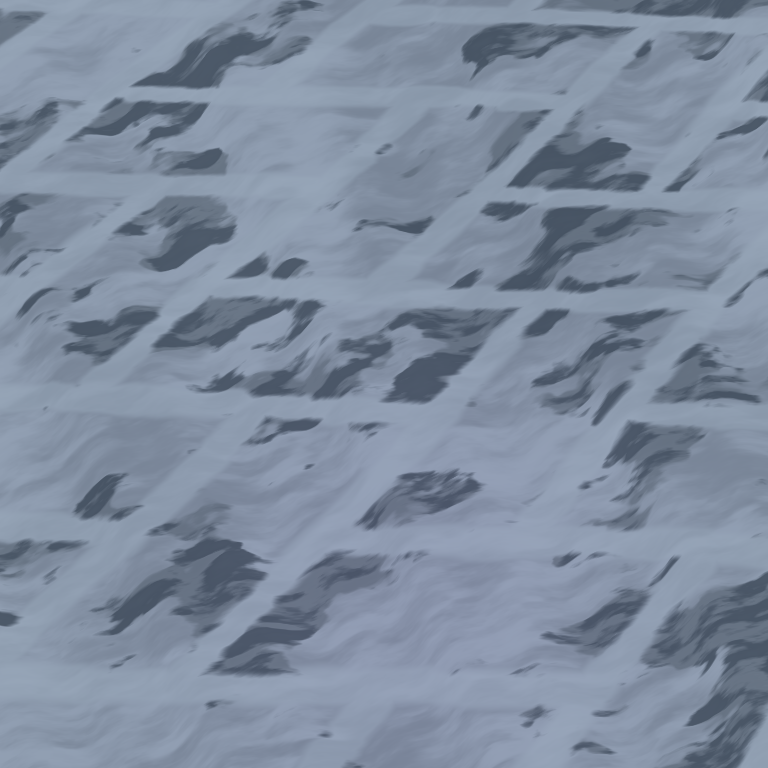
Give the GLSL for this texture, as a three.js fragment shader.

```glsl
varying vec2 vUv;

// Ground plane: grid origin, column step, row step, perspective
const vec2 GRID_ORIGIN = vec2(0.667, 0.0234);
const vec2 COLUMN_STEP = vec2(0.189, 0.0052);
const vec2 ROW_STEP = vec2(-0.146, 0.099);
const float PERSPECTIVE = 0.049;

const float JOINT_HALF = 0.075;
const float JOINT_SOFT = 0.06;
const float JOINT_WOBBLE = 0.09;
const float BARE_LEVEL = 0.535;
const float BARE_SOFT = 0.09;
const float BRICK_VARIATION = 0.09;
const vec2 PATCH_SCALE = vec2(6.5, 16.0);
const vec2 STREAK_SCALE = vec2(15.0, 58.0);
const vec2 STREAK_DIR = vec2(0.93, -0.37);

const vec3 JOINT_FROST = vec3(0.575, 0.635, 0.705);
const vec3 PALE_FROST = vec3(0.555, 0.61, 0.685);
const vec3 DULL_FROST = vec3(0.49, 0.54, 0.61);
const vec3 STONE = vec3(0.40, 0.45, 0.51);
const vec3 DEEP_STONE = vec3(0.26, 0.31, 0.37);

vec3 hash3(vec2 p) {
  vec3 h = vec3(dot(p, vec2(127.1, 311.7)), dot(p, vec2(269.5, 183.3)), dot(p, vec2(419.2, 371.9)));
  return fract(sin(h) * 43758.5);
}

// Cellular noise: random cell values blended by distance to their points
float cellNoise(vec2 p) {
  vec2 cell = floor(p), f = p - cell;
  float sum = 0.0, total = 0.0;
  for (int y = -1; y <= 1; y++) {
    for (int x = -1; x <= 1; x++) {
      vec2 o = vec2(float(x), float(y));
      vec3 h = hash3(cell + o);
      float w = 1.0 - smoothstep(0.0, 1.4, length(o + 0.15 + 0.7 * h.xy - f));
      w = w * w * w * w + 0.0001;
      sum += w * h.z;
      total += w;
    }
  }
  return sum / total;
}

float layeredNoise(vec2 p) {
  float sum = 0.0, amp = 0.53;
  for (int i = 0; i < 4; i++) {
    sum += amp * cellNoise(p);
    p = p * 2.03 + vec2(17.3, 9.1);
    amp *= 0.5;
  }
  return sum;
}

// Canvas position to column and row on the tilted ground
vec2 toGrid(vec2 q) {
  vec2 d = q - GRID_ORIGIN;
  vec2 row = ROW_STEP + PERSPECTIVE * q;
  float det = COLUMN_STEP.x * row.y - COLUMN_STEP.y * row.x;
  return vec2(d.x * row.y - row.x * d.y, COLUMN_STEP.x * d.y - COLUMN_STEP.y * d.x) / det;
}

// Herringbone of 2 by 1 bricks: x = distance to edge, yz = brick id
vec3 herringbone(vec2 g) {
  vec2 cell = floor(g), f = g - cell;
  float k = mod(cell.x + cell.y, 4.0);
  vec2 lo = f, hi = 1.0 - f;
  if (k < 0.5) { lo.x += 1.0; cell.x -= 1.0; }
  else if (k < 1.5) hi.y += 1.0;
  else if (k < 2.5) { lo.y += 1.0; cell.y -= 1.0; }
  else hi.x += 1.0;
  vec2 near = min(lo, hi);
  return vec3(min(near.x, near.y), cell);
}

float spot(vec2 q, vec2 center, float radius) {
  vec2 d = (q - center) / radius;
  return exp(-dot(d, d));
}

void main() {
  vec2 q = vec2(vUv.x, 1.0 - vUv.y);

  // Slanted, gently bent frame for patches and streaks
  vec2 s = vec2(dot(q, STREAK_DIR), dot(q, vec2(-STREAK_DIR.y, STREAK_DIR.x)));
  s += 0.012 * sin(s.yx * vec2(31.0, 19.0) + vec2(1.0, 2.6))
     + 0.005 * sin(s.yx * vec2(83.0, 57.0) + vec2(4.0, 0.7));
  float patches = layeredNoise(s * PATCH_SCALE + 3.7);
  float streaks = layeredNoise(s * STREAK_SCALE + 41.0);
  float drift = cellNoise(q * 4.5 + 8.0);

  // Bricks, laid slightly unevenly
  vec2 grid = toGrid(q);
  grid += 0.025 * sin(grid.yx * vec2(2.3, 1.9) + vec2(0.4, 1.3));
  vec3 brick = herringbone(grid);
  float edge = brick.x + JOINT_WOBBLE * (streaks - 0.5) + 0.06 * (patches - 0.5);
  float inside = smoothstep(JOINT_HALF, JOINT_HALF + JOINT_SOFT, edge);

  // Bare stone: varies per brick, gathers at rims, buried under drifts
  float bare = patches + 0.28 * (streaks - 0.5);
  bare += BRICK_VARIATION * (hash3(brick.yz + 5.0).x - 0.5);
  bare += 0.05 * (1.0 - smoothstep(0.08, 0.3, brick.x));
  bare += 0.07 * spot(q, vec2(0.4, 0.48), 0.28) + 0.13 * spot(q, vec2(1.0, 0.95), 0.14);
  bare -= 0.13 * spot(q, vec2(0.55, 0.82), 0.2) + 0.10 * spot(q, vec2(0.1, 0.98), 0.2);
  float worn = inside * smoothstep(BARE_LEVEL, BARE_LEVEL + BARE_SOFT, bare);
  float deep = smoothstep(0.42, 0.68, streaks + 0.6 * (bare - BARE_LEVEL - 0.1));

  // Frost film, stone and joints
  float film = smoothstep(0.3, 0.7, 0.5 * streaks + 0.3 * drift + 0.2 * (1.0 - patches));
  vec3 frost = mix(DULL_FROST, PALE_FROST, film);
  vec3 color = mix(JOINT_FROST, frost, 0.25 + 0.75 * inside);
  color = mix(color, mix(STONE, DEEP_STONE, deep), worn * 0.92);
  color += 0.035 * (streaks - 0.5) + 0.02 * (drift - 0.5);
  color += vec3(0.006, -0.006, 0.012) * spot(q, vec2(0.55, 0.78), 0.3);
  gl_FragColor = vec4(color, 1.0);
}
```
